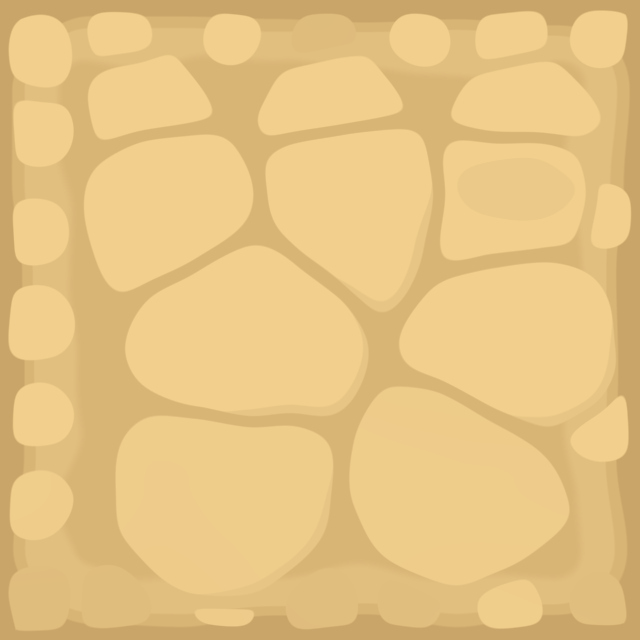
A WebGL 1 fragment shader for this texture:

```glsl
precision highp float;
// Hand-painted sandstone paving: large rounded slabs ringed by small pebbles.
uniform vec2 u_resolution;

#define SLAB_SLOTS 12
#define STONE_SLOTS 36
#define RING_PER_SIDE 6.0
#define RING_INSET 0.058
#define GAP 0.009
#define MARGIN 0.018
#define ROUNDING 0.12
#define WOBBLE 0.014

const vec3 STONE = vec3(0.949, 0.812, 0.549);
const vec3 DULL_STONE = vec3(0.922, 0.788, 0.533);
const vec3 SAND = vec3(0.882, 0.749, 0.498);
const vec3 GROUT = vec3(0.847, 0.706, 0.459);
const vec3 BORDER = vec3(0.790, 0.647, 0.412);

float hash(vec2 p) {
  vec3 q = fract(vec3(p.xyx) * 0.1031);
  q += dot(q, q.yzx + 33.33);
  return fract((q.x + q.y) * q.z);
}

float noise(vec2 p) {
  vec2 cell = floor(p), f = fract(p);
  f = f * f * (3.0 - 2.0 * f);
  return mix(mix(hash(cell), hash(cell + vec2(1.0, 0.0)), f.x),
             mix(hash(cell + vec2(0.0, 1.0)), hash(cell + 1.0), f.x), f.y);
}

// Slabs lie in rows that get lower and more divided towards the top.
vec3 slab(float id) {
  float row = floor(id / 3.0), column = mod(id, 3.0);
  float count = 2.0 + step(1.5, row);
  if (column >= count) return vec3(9.0, 9.0, 0.0);
  float jitter = 0.26 * (hash(vec2(id, 3.0)) - 0.5);
  float stagger = 0.15 * mod(row, 2.0) * step(row, 1.5);
  float x = mix(0.11, 0.955, (column + 0.5 + jitter + stagger) / count);
  float y = 0.22 + 0.26 * row - 0.017 * row * row;
  y += 0.035 * (hash(vec2(id, 7.0)) - 0.5);
  float radius = 0.17 - 0.01 * row * row;
  return vec3(x, y, radius * mix(0.94, 1.06, hash(vec2(id, 11.0))));
}

// Pebbles walk around the four sides; the right side is sparser.
vec3 pebble(float id) {
  float side = floor(id / RING_PER_SIDE);
  float dropped = side == 1.0 ? 0.45 : 0.1;
  if (hash(vec2(id, 17.0)) < dropped) return vec3(9.0, 9.0, 0.0);
  float jitter = 0.4 * (hash(vec2(id, 19.0)) - 0.5);
  float along = (mod(id, RING_PER_SIDE) + jitter) / RING_PER_SIDE;
  vec2 q = vec2(mix(RING_INSET, 1.0 - RING_INSET, max(along, 0.0)) - 0.5, RING_INSET - 0.5);
  float c = cos(side * 1.570796), s = sin(side * 1.570796);
  q = vec2(c * q.x - s * q.y, s * q.x + c * q.y);
  return vec3(q + 0.5, mix(0.048, 0.066, hash(vec2(id, 23.0))));
}

// Centre and radius of a stone.
vec3 stoneAt(int i) {
  if (i < SLAB_SLOTS) return slab(float(i));
  return pebble(float(i - SLAB_SLOTS));
}

float power(vec2 p, vec3 stone) {
  vec2 d = p - stone.xy;
  return dot(d, d) - stone.z * stone.z;
}

void main() {
  vec2 uv = gl_FragCoord.xy / u_resolution;
  float aa = 1.0 / min(u_resolution.x, u_resolution.y);
  vec2 wobble = vec2(noise(uv * 13.0), noise(uv * 13.0 + 40.0)) - 0.5;
  vec2 p = uv + WOBBLE * wobble;

  // Weighted Voronoi cell that owns this point.
  vec3 own = vec3(0.0);
  float best = 1e5, id = 0.0;
  for (int i = 0; i < STONE_SLOTS; i++) {
    vec3 stone = stoneAt(i);
    float reach = power(p, stone);
    if (reach < best) { best = reach; own = stone; id = float(i); }
  }

  // Smooth minimum of the distances to all cell walls rounds the corners.
  bool isSlab = id < float(SLAB_SLOTS);
  float k = ROUNDING * own.z;
  vec2 edge = min(p, 1.0 - p);
  float cap = own.z * (isSlab ? 1.8 : 1.1) - length(p - own.xy);
  float sum = exp(-cap / k) + exp((MARGIN - GAP - min(edge.x, edge.y)) / k);
  for (int i = 0; i < STONE_SLOTS; i++) {
    vec3 stone = stoneAt(i);
    float span = distance(stone.xy, own.xy);
    if (span > 1e-4) sum += exp((best - power(p, stone)) / (2.0 * span * k));
  }
  float depth = -k * log(sum) - GAP;

  // Ground: dark rim, pale sand, then grout between the slabs.
  vec2 box = max(abs(uv - 0.5) - 0.36, 0.0);
  float inset = 0.455 - (0.36 + length(box)) + 0.03 * (noise(uv * 7.0 + 9.0) - 0.5);
  vec3 color = mix(BORDER, GROUT, smoothstep(-0.018, -0.014, inset));
  color = mix(color, SAND, smoothstep(0.0, 0.004, inset));
  float grout = smoothstep(0.055, 0.075, inset + 0.05 * (noise(uv * 9.0) - 0.5));
  color = mix(color, GROUT, grout);

  // Stone tint: low slabs are duller, some low pebbles stay sandy.
  float tone = hash(vec2(id, 29.0));
  float wash = noise(p * 4.0 + 20.0);
  vec3 face = mix(STONE, DULL_STONE, own.y < 0.33 ? 0.35 + 0.5 * wash : 0.0);
  if (!isSlab && tone < (own.y < 0.12 ? 0.5 : 0.12)) face = mix(SAND, GROUT, 0.3 * wash);

  // One flat worn patch on the upper right slab.
  vec2 worn = (p - own.xy - vec2(0.0, 0.25 * own.z)) / (own.z * vec2(0.75, 0.4));
  float patchMask = smoothstep(0.02, -0.02, length(worn) - 1.0);
  if (id == 8.0) face = mix(face, DULL_STONE, patchMask);

  // Shaded lip on the lower right of some slabs.
  vec2 facing = normalize(p - own.xy + 1e-5);
  float lip = 0.013 * smoothstep(0.45, 0.95, dot(facing, vec2(0.707, -0.707)));
  if (isSlab && tone > 0.35) face = mix(mix(SAND, DULL_STONE, 0.6), face, smoothstep(-aa, aa, depth - lip));

  color = mix(color, face, smoothstep(-aa, aa, depth));
  gl_FragColor = vec4(color, 1.0);
}
```
